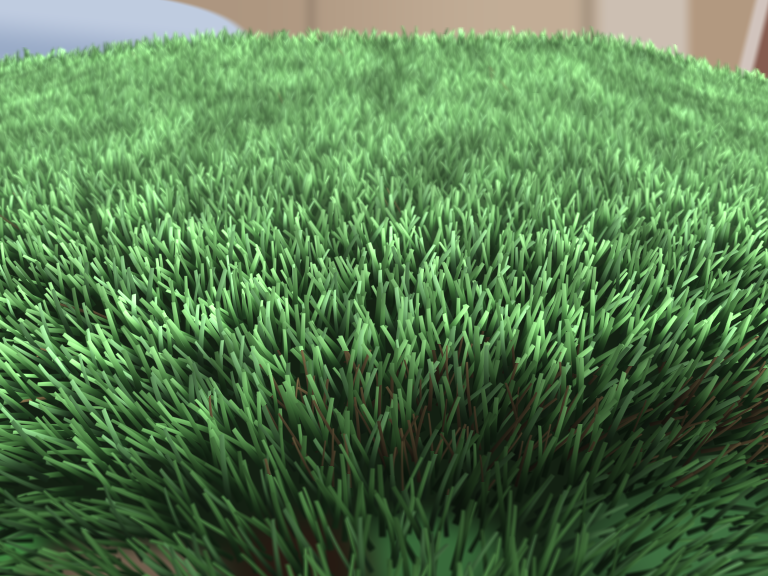
This texture is drawn by a Shadertoy shader. Its source:

```glsl
// Deep artificial turf seen from its front edge, fading into a soft pale room.
#define HORIZON 1.16      // height where the perspective vanishes
#define FAR_SCALE 0.24    // blade scale in the last row
#define ROW_STEP 0.0184   // log spacing of the rows
#define CELL 0.026        // blade spacing within a row
#define BLADE_LEN 0.135
#define BLADE_HALF 0.0067
#define SPREAD 1.15       // random lean of the blades
#define DARK vec3(0.085, 0.165, 0.085)
#define MID vec3(0.270, 0.480, 0.235)
#define LIGHT vec3(0.650, 0.900, 0.590)
#define THATCH vec3(0.42, 0.36, 0.24)

float hash(vec2 p) {
    return fract(sin(dot(p, vec2(127.1, 311.7))) * 43758.5);
}

vec4 hash4(vec2 p) {
    float n = dot(p, vec2(127.1, 311.7));
    return fract(sin(vec4(n, n + 1.7, n + 3.1, n + 4.9)) * vec4(43758.5, 22578.1, 19642.3, 31415.9));
}

float noise(vec2 p) {
    vec2 i = floor(p), f = fract(p);
    f = f * f * (3.0 - 2.0 * f);
    return mix(mix(hash(i), hash(i + vec2(1, 0)), f.x),
               mix(hash(i + vec2(0, 1)), hash(i + vec2(1, 1)), f.x), f.y);
}

float blob(vec2 p, vec2 centre, vec2 radius) {
    return 1.0 - smoothstep(0.3, 1.2, length((p - centre) / radius));
}

// Mean lean from vertical: blades fan outwards and droop near the front
float meanLean(vec2 p) {
    float front = 1.0 - smoothstep(0.08, 0.80, p.y);
    return (p.x - 0.70) * mix(0.25, 2.4, front);
}

float rowAt(float y) {
    return log(max(HORIZON - y, 0.01) / FAR_SCALE) / ROW_STEP;
}

vec3 room(vec2 p) {
    vec3 c = mix(vec3(0.68, 0.59, 0.50), vec3(0.76, 0.68, 0.59), smoothstep(0.4, 0.9, p.x));
    c = mix(c, vec3(0.80, 0.75, 0.70), smoothstep(1.02, 1.06, p.x));
    c = mix(c, vec3(0.70, 0.60, 0.50), smoothstep(1.18, 1.21, p.x));
    float slant = p.x - 0.25 * (p.y - 0.9);
    c = mix(c, vec3(0.82, 0.77, 0.74), smoothstep(1.28, 1.295, slant));
    c = mix(c, vec3(0.52, 0.36, 0.31), smoothstep(1.305, 1.32, slant));
    c *= 1.0 - 0.10 * exp(-pow((p.x - 0.54) / 0.012, 2.0)) - 0.12 * exp(-pow((p.x - 1.02) / 0.015, 2.0));
    // Rounded pale object on the left
    float d = length((p - vec2(0.12, 0.925)) / vec2(0.31, 0.09));
    vec3 pale = mix(vec3(0.60, 0.67, 0.78), vec3(0.75, 0.80, 0.88), smoothstep(0.91, 0.99, p.y + 0.1 * p.x));
    return mix(pale, c, smoothstep(0.96, 1.04, d));
}

vec3 ground(vec2 p) {
    vec3 c = mix(vec3(0.075, 0.125, 0.070), vec3(0.36, 0.56, 0.32), smoothstep(0.45, 0.9, p.y));
    c = mix(c, vec3(0.25, 0.48, 0.26), 0.8 * blob(p, vec2(0.74, 0.03), vec2(0.17, 0.09)));
    c = mix(c, vec3(0.26, 0.47, 0.27), 0.9 * blob(p, vec2(1.25, 0.04), vec2(0.30, 0.16)));
    c = mix(c, vec3(0.25, 0.52, 0.25), blob(p, vec2(0.0, 0.04), vec2(0.10, 0.07)));
    c = mix(c, vec3(0.48, 0.40, 0.33), 0.9 * blob(p, vec2(0.22, 0.0), vec2(0.20, 0.07)));
    return mix(c, vec3(0.15, 0.10, 0.07), blob(p, vec2(0.52, 0.02), vec2(0.15, 0.10)));
}

void mainImage(out vec4 fragColor, in vec2 fragCoord) {
    vec2 screen = fragCoord / iResolution.y;
    screen.x += 0.6667 - 0.5 * iResolution.x / iResolution.y;
    vec2 p = screen;

    // The back edge sinks at both sides
    float drop = 0.04 * (1.0 - smoothstep(0.0, 0.4, p.x)) + 0.085 * smoothstep(1.0, 1.4, p.x);
    p.y += drop * smoothstep(0.5, 0.95, p.y);

    // Sharp in the middle, soft at the back and at the front
    float blur = 0.8 / iResolution.y + 0.0045 * smoothstep(0.52, 0.92, p.y)
               + 0.0028 * (1.0 - smoothstep(0.02, 0.28, p.y));
    vec3 color = mix(ground(p), room(screen), smoothstep(0.915, 0.94, p.y));

    // Light and clumps
    float lit = smoothstep(0.12, 0.66, p.y + 0.08 * (1.0 - smoothstep(0.1, 0.6, p.x)));
    float scale = max(HORIZON - p.y, FAR_SCALE * 0.8);
    vec2 turf = vec2((p.x - 0.667) / scale, rowAt(p.y));
    float clump = 0.6 * noise(turf * vec2(5.0, 0.17)) + 0.4 * noise(turf * vec2(11.0, 0.3) + 9.0);
    float shade = mix(0.72, 1.48, clump) * mix(0.74, 1.06, lit);
    shade *= 1.0 - 0.38 * blob(p, vec2(0.95, 0.24), vec2(0.55, 0.17));
    float thatchZone = 0.34 * blob(p, vec2(0.80, 0.28), vec2(0.42, 0.13))
                     + 0.34 * blob(p, vec2(1.30, 0.27), vec2(0.22, 0.14));

    // Search roots around half a blade back along the mean lean
    float lean = meanLean(p);
    vec2 root = p - 0.5 * BLADE_LEN * scale * vec2(sin(lean), cos(lean));
    float centreRow = floor(rowAt(root.y) + 0.5);

    for (int j = -5; j <= 5; j++) {
        float row = centreRow + float(j);
        if (row < 0.0) continue;
        float s = FAR_SCALE * exp(row * ROW_STEP);
        float shift = hash(vec2(row, 7.3));
        float centreCell = floor((root.x - 0.667) / (s * CELL) - shift);
        for (int k = -4; k <= 4; k++) {
            vec2 id = vec2(centreCell + float(k), row);
            vec4 r = hash4(id);
            vec2 base = vec2(0.667 + (id.x + shift + r.x) * s * CELL,
                             HORIZON - s + (r.y - 0.5) * s * 0.03);
            float density = 0.62 + 0.38 * smoothstep(-0.05, 0.22, base.y);
            if (fract(r.w * 17.3) > density) continue;

            float angle = meanLean(base) + (r.z - 0.5) * SPREAD;
            vec2 dir = vec2(sin(angle), cos(angle));
            vec2 q = p - base;
            float len = BLADE_LEN * s * mix(0.55, 1.05, r.w);
            float along = dot(q, dir);
            float t = clamp(along / len, 0.0, 1.0);
            float across = q.x * dir.y - q.y * dir.x - (r.x - 0.5) * 0.3 * len * t * t;
            float brown = step(fract(r.z * 23.7), thatchZone);
            float halfWidth = BLADE_HALF * s * mix(1.0, 0.6, t) * mix(0.65, 1.2, r.y);
            halfWidth *= mix(0.72, 1.0, smoothstep(0.05, 0.45, p.y)) * (1.0 - 0.4 * brown);
            float cover = 1.0 - smoothstep(-blur, blur, abs(across) - halfWidth);
            cover *= smoothstep(-blur, blur, along) * smoothstep(-blur, blur, len - along);
            if (cover <= 0.0) continue;

            // Dark root, green body, pale tip
            float tone = fract(r.y * 11.9 + r.w);
            vec3 blade = mix(DARK, MID, smoothstep(0.12, 0.75, t));
            blade = mix(blade, LIGHT, smoothstep(0.38, 0.95, t) * mix(0.20, 1.0, lit) * mix(0.35, 1.0, tone));
            blade = mix(blade, blade.ggg * vec3(0.66, 0.92, 0.72), 0.35 * step(0.75, r.x));
            blade = mix(blade, THATCH * mix(0.4, 1.0, t), brown);
            blade *= shade * mix(0.78, 1.15, tone) * (1.0 + 0.12 * clamp(across / halfWidth, -1.0, 1.0));
            color = mix(color, blade, cover);
        }
    }

    // Soft haze over the far turf
    float haze = 0.55 * smoothstep(0.50, 0.82, p.y) * (1.0 - smoothstep(0.91, 0.945, p.y));
    color = mix(color, vec3(0.50, 0.73, 0.46) * mix(0.75, 1.25, clump), haze);
    fragColor = vec4(clamp(color, 0.0, 1.0), 1.0);
}
```
